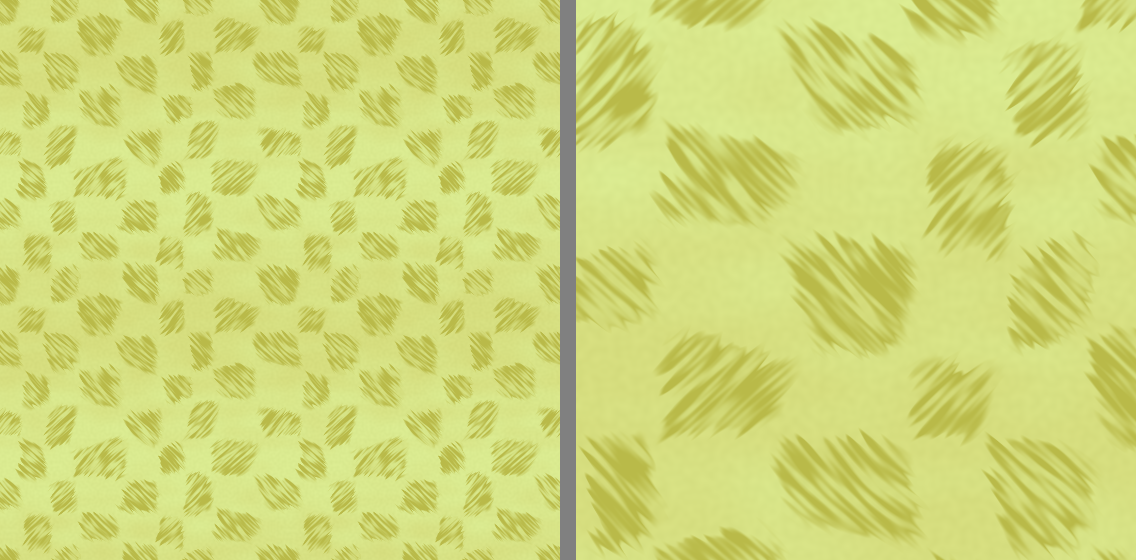
Left, the full canvas; right, a detail of the centre.
Write a three.js fragment shader that draws this pattern.

```glsl
varying vec2 vUv;

const float PI = 3.14159265;
const float TILES = 2.0;
const float CELLS = 8.0;
const vec3 PAPER_GREEN = vec3(0.855, 0.92, 0.565);
const vec3 PAPER_YELLOW = vec3(0.838, 0.868, 0.495);
const vec3 INK = vec3(0.725, 0.73, 0.285);

float hash(vec2 p) {
  return fract(sin(dot(p, vec2(127.1, 311.7))) * 43758.5);
}

vec2 gradientAt(vec2 corner, vec2 period) {
  float angle = 2.0 * PI * hash(mod(corner, period));
  return vec2(cos(angle), sin(angle));
}

// Gradient noise that wraps after a whole number of lattice steps
float gradientNoise(vec2 p, vec2 period) {
  vec2 i = floor(p);
  vec2 f = p - i;
  vec2 u = f * f * f * (f * (f * 6.0 - 15.0) + 10.0);
  vec2 e = vec2(1.0, 0.0);
  float a = dot(gradientAt(i, period), f);
  float b = dot(gradientAt(i + e, period), f - e);
  float c = dot(gradientAt(i + e.yx, period), f - e.yx);
  float d = dot(gradientAt(i + e.xx, period), f - e.xx);
  return mix(mix(a, b, u.x), mix(c, d, u.x), u.y);
}

float wrappedNoise(vec2 p, vec2 frequency) {
  return gradientNoise(p * frequency, frequency);
}

vec2 cornerShift(vec2 corner) {
  vec2 id = mod(corner, CELLS);
  return vec2(hash(id + 17.0), hash(id + 41.0)) - 0.5;
}

// Checker coordinates with swaying columns and displaced corners
vec2 crookedGrid(vec2 p, float jitter) {
  vec2 g = p * CELLS - 0.4;
  vec2 i = floor(g);
  vec2 f = g - i;
  vec2 e = vec2(1.0, 0.0);
  vec2 low = mix(cornerShift(i), cornerShift(i + e), f.x);
  vec2 high = mix(cornerShift(i + e.yx), cornerShift(i + e.xx), f.x);
  float sway = 0.2 * cos(0.5 * PI * g.x + 0.27);
  return g - jitter * mix(low, high, f.y) - vec2(sway, 0.0);
}

// Pencil strokes in one diagonal direction, ragged where they end
float hatch(vec2 p, float slant, vec2 frequency) {
  float bend = 0.02 * wrappedNoise(p, vec2(6.0));
  vec2 st = vec2(p.x + slant * p.y + bend, p.x - slant * p.y) * frequency;
  float stroke = gradientNoise(st, frequency);
  float broad = gradientNoise(st * 0.5 + 0.3, frequency * 0.5);

  vec2 ragged = p + vec2(1.0, -slant) * (0.022 * stroke + 0.018 * broad);
  vec2 grid = crookedGrid(ragged, 0.5);
  vec2 id = mod(floor(grid), CELLS);
  float checker = sin(PI * grid.x) * sin(PI * grid.y);
  float mask = smoothstep(0.0, 0.25, checker);
  float leaning = hash(id + 5.0) > 0.72 ? -1.0 : 1.0;
  mask *= step(0.0, leaning * slant);

  float clumps = 0.35 * wrappedNoise(p, vec2(22.0));
  float density = 0.03 + 0.12 * (hash(id + 29.0) - 0.5);
  float pressure = stroke + 0.5 * broad + clumps + density;
  return mask * (0.1 + 0.9 * smoothstep(-0.36, 0.38, pressure));
}

// Faded paper with horizontal streaks, blotches and grain
vec3 paper(vec2 p) {
  float fade = 0.5 + 0.42 * cos(2.0 * PI * (p.y - 0.84));
  float streaks = 0.5 * wrappedNoise(p, vec2(5.0, 18.0));
  float blotches = 0.4 * wrappedNoise(p + 0.37, vec2(9.0));
  float grain = wrappedNoise(p, vec2(90.0));
  float yellowing = clamp(fade + streaks + blotches, 0.0, 1.0);
  return mix(PAPER_GREEN, PAPER_YELLOW, yellowing) + 0.018 * grain;
}

void main() {
  vec2 p = vUv * TILES;
  vec2 strokes = vec2(90.0, 10.0);
  float ink = max(hatch(p, 1.0, strokes), hatch(p, -1.0, strokes));
  gl_FragColor = vec4(mix(paper(p), INK, ink), 1.0);
}
```
